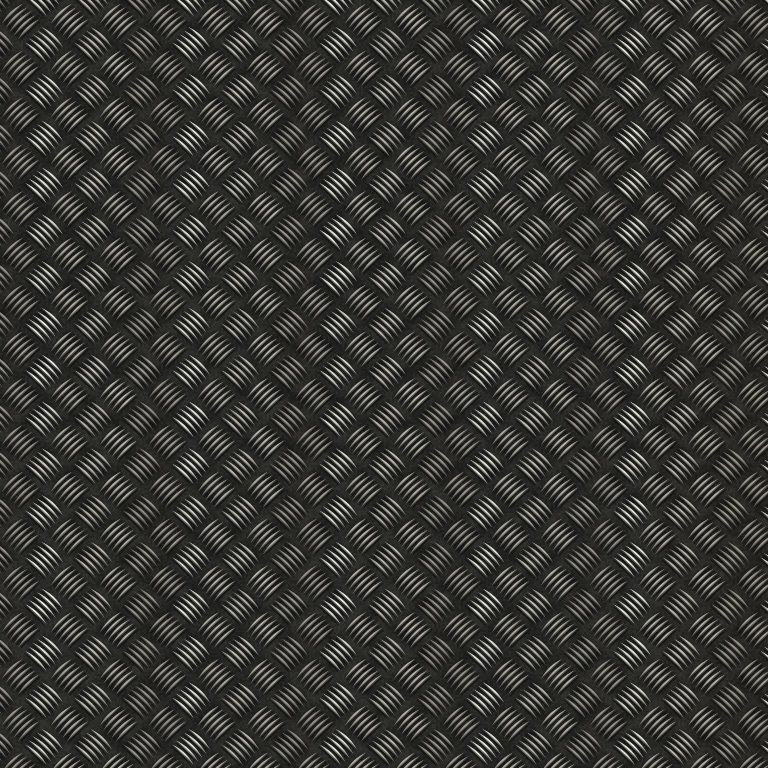
A Shadertoy shader for this texture:

```glsl
// Dark metal tread plate: a diagonal checkerboard of cells, each holding five
// raised, curved bars whose direction alternates from cell to cell. The sheen
// repeats every three columns; hashes and layered sines add light wear.

const vec2  REPEATS     = vec2(15.67, 16.41);  // pairs of cells across and up
const vec2  ORIGIN      = vec2(0.0580, 0.942); // centre of one bright cell
const float BAR_PITCH   = 0.166;               // sizes below are in cell widths
const float BAR_REACH   = 0.50;                // half length
const float BAR_WIDTH   = 0.048;               // half width of the body
const float GLINT_WIDTH = 0.025;               // half width of the lit edge
const float BULGE       = 0.23;
const float WEAR        = 0.10;
const float GRAIN_COUNT = 400.0;               // grain specks across the canvas
const vec3  PLATE_DARK  = vec3(0.092, 0.092, 0.084);
const vec3  PLATE_LIGHT = vec3(0.200, 0.200, 0.188);
const vec3  SHADOW      = vec3(0.070, 0.070, 0.064);
const vec3  BAR_BODY    = vec3(0.380, 0.380, 0.360);
const vec3  BAR_GLINT   = vec3(0.860, 0.862, 0.825);
const vec3  WARM_TINT   = vec3(1.02, 0.995, 0.95);
// Sheen of six successive half columns; even entries lean left, odd lean right
const float SHEEN[6] = float[6](1.0, 0.72, 0.80, 0.74, 0.58, 0.60);

float hash(vec2 p) {
    return fract(sin(dot(p, vec2(41.3, 289.1))) * 4375.5);
}

// Small smudges from layered sines, about -1 to 1
float smudges(vec2 p) {
    float s = sin(p.x * 7.3 + 1.7 * sin(p.y * 5.9));
    s += 0.7 * sin(p.y * 11.1 + 1.3 * sin(p.x * 8.7));
    return 0.6 * s;
}

// Antialiased line whose half width shrinks with taper
float line(float dist, float halfWidth, float taper, float aa) {
    float w = halfWidth * taper;
    return (1.0 - smoothstep(w - aa, w + aa, abs(dist))) * smoothstep(0.0, 0.35, taper);
}

void mainImage(out vec4 fragColor, in vec2 fragCoord) {
    vec2 uv = fragCoord / iResolution.xy;
    vec2 q = (uv - ORIGIN) * REPEATS;
    float aa = 0.45 * length(REPEATS / iResolution.xy);

    // Diagonal cells: x runs up-right, y runs down-right
    vec2 diagonal = vec2(q.x + q.y, q.x - q.y);
    vec2 cell = floor(diagonal + 0.5);
    vec2 local = diagonal - cell;
    float column = mod(cell.x + cell.y + 0.5, 6.0);
    bool leansLeft = mod(column, 2.0) < 1.0;
    float along  = leansLeft ? -local.y : local.x; // grows toward the upper end
    float across = leansLeft ? local.x : -local.y;

    // Nearest of five arcs, bowed upward
    float bowed = across + BULGE * along * along - 0.015;
    float bar = clamp(floor(bowed / BAR_PITCH + 0.5), -2.0, 2.0);
    float dist = bowed - bar * BAR_PITCH;
    float reach = BAR_REACH - 0.02 * abs(bar);
    float taper = max(0.0, 1.0 - pow(along / reach, 2.0));

    // Sheen by column, worn per cell and per bar
    float wear = hash(cell) - 0.5 + 0.8 * (hash(cell + bar * 7.1) - 0.5);
    float sheen = SHEEN[int(column)] * (1.0 + WEAR * wear);
    float lit = 0.72 + 0.28 * cos(6.0 * (along - 0.06));

    // Plate: lighter flats between the groups, with smudges and grain
    float group = 1.0 - smoothstep(0.34, 0.47, max(abs(along), abs(across)));
    float grain = hash(floor(uv * GRAIN_COUNT)) - 0.5;
    float tone = 0.60 - 0.25 * group + 0.26 * smudges(q) + 0.40 * grain;
    vec3 color = mix(PLATE_DARK, PLATE_LIGHT, clamp(tone, 0.0, 1.0));

    // Bar shadow, body and lit upper edge
    color = mix(color, SHADOW, 0.8 * line(dist + 0.068, 0.034, taper, aa));
    float body = line(dist, BAR_WIDTH, taper, aa);
    color = mix(color, BAR_BODY * (0.7 + 0.35 * sheen) * lit, 0.85 * body);
    float glint = line(dist - 0.012, GLINT_WIDTH, taper, aa);
    color = mix(color, BAR_GLINT * (0.4 + 0.6 * sheen), glint * lit * (0.6 + 0.4 * sheen));

    // Warm cast on duller columns and toward the right side
    float warmth = 0.8 * (1.0 - sheen) + 0.4 * smoothstep(0.75, 1.0, uv.x);
    color *= mix(vec3(1.0), WARM_TINT, warmth);
    fragColor = vec4(color, 1.0);
}
```
